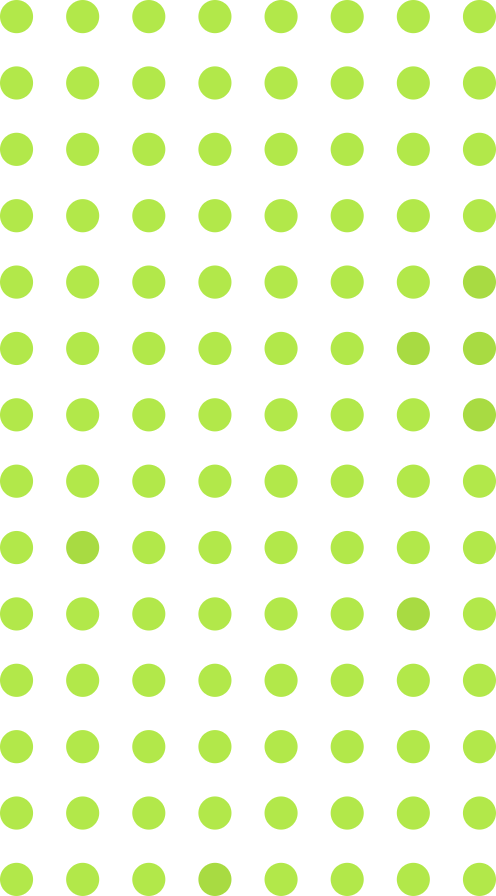
Reproduce this pattern procedurally as a WebGL 2 fragment shader.

```glsl
#version 300 es
precision highp float;

#define PITCHES vec2(7.5, 13.5)
#define DOT_RADIUS 0.25
#define DARK_SHARE 0.08
#define PAPER vec3(1.0)
#define LIME vec3(0.70, 0.91, 0.29)
#define DARK_LIME vec3(0.66, 0.86, 0.26)

uniform vec2 u_resolution;
out vec4 fragColor;

float hash(vec2 p) {
    vec3 q = fract(p.xyx * vec3(0.1031, 0.1030, 0.0973));
    q += dot(q, q.yzx + 33.33);
    return fract((q.x + q.y) * q.z);
}

void main() {
    // Grid with the outermost dots touching the canvas edges
    vec2 grid = gl_FragCoord.xy / u_resolution * PITCHES + DOT_RADIUS;
    vec2 cell = floor(grid);
    float pixel = PITCHES.y / u_resolution.y;

    // Antialiased disc
    float edge = length(fract(grid) - 0.5) - DOT_RADIUS;
    float coverage = clamp(0.5 - edge / pixel, 0.0, 1.0);

    // Scattered darker dots
    float dark = step(hash(cell + 1.0), DARK_SHARE);
    vec3 dotColor = mix(LIME, DARK_LIME, dark);

    fragColor = vec4(mix(PAPER, dotColor, coverage), 1.0);
}
```
